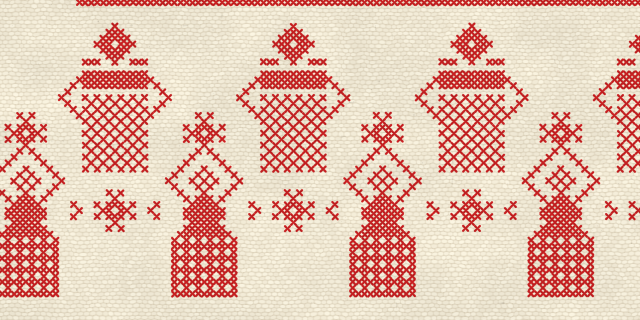
This pattern is drawn by a Shadertoy shader. Its source:

```glsl
// Red cross-stitch frieze on woven cream cloth: baskets alternate with bottles.
// Integer rules decide which cells of a stitch grid are sewn, and each sewn
// cell adds a rounded X; the cloth is an offset grid of shaded thread nubs.

#define ROWS 53.83              // stitch cells down the canvas
#define ORIGIN vec2(18.85, 3.93) // top of the first basket, in cells
#define PERIOD 30               // cells between repeats
#define ARM 0.41                // reach of an X arm, in cells
#define THREAD 0.185            // half width of the sewn thread
#define SOFTNESS 0.12           // edge blur, in cells
#define NUBS vec2(52.0, 80.0)   // cloth nubs per canvas height
#define RED vec3(0.77, 0.12, 0.125)
#define CREAM vec3(0.965, 0.94, 0.865)
#define SHADE vec3(0.845, 0.80, 0.705)

float hash(vec2 p) {
    p = fract(p * vec2(0.1031, 0.1137));
    p += dot(p, p.yx + 33.33);
    return fract((p.x + p.y) * p.x * 91.7);
}

float noise(vec2 p) {
    vec2 i = floor(p), f = fract(p);
    f = f * f * (3.0 - 2.0 * f);
    return mix(mix(hash(i), hash(i + vec2(1, 0)), f.x),
               mix(hash(i + vec2(0, 1)), hash(i + vec2(1, 1)), f.x), f.y);
}

int wrapCell(int x) {
    return ((x % PERIOD) + PERIOD) % PERIOD - PERIOD / 2;
}

bool flower(int x, int y) {
    int hi = max(abs(x), abs(y)), lo = min(abs(x), abs(y));
    return hi == 1 || (hi == 2 && lo == 0) || (hi == 3 && lo == 1);
}

bool basket(int x, int y) {
    int a = abs(x), finial = a + abs(y - 3);
    bool knob = finial > 0 && finial <= 3;
    bool dashes = y == 6 && a >= 3 && a <= 5;
    bool rim = y >= 8 && y <= 10 && a <= 5;
    bool lattice = y >= 12 && y <= 24 && a <= 5 && ((a + y) & 1) == 1;
    bool handles = a >= 6 && a == 9 - abs(y - 12);
    return knob || dashes || rim || lattice || handles;
}

bool bottle(int x, int y) {
    int a = abs(x), ring = a + abs(y - 26);
    bool stopper = ring == 6 || (ring <= 2 && (ring & 1) == 0);
    // Neck swells, pinches at row 33, then opens into the shoulders
    int halfWidth = y < 32 ? y - 28 : min(2 + abs(y - 33), 5);
    bool glass = y >= 29 && y <= 45 && a <= halfWidth;
    bool hole = y >= 36 && ((a | y) & 1) == 0;
    return flower(x, y - 18) || stopper || (glass && !hole);
}

bool sewn(ivec2 cell) {
    int x = wrapCell(cell.x + PERIOD / 2), y = cell.y;
    bool border = y == -4 && cell.x >= -6;
    bool chevrons = abs(y - 31) <= 1 && abs(x) == 6 + abs(y - 31);
    return border || chevrons || flower(x, y - 31)
        || basket(x, y) || bottle(wrapCell(cell.x), y);
}

float crossDistance(vec2 p) {
    p = abs(p);
    return length(p - clamp(0.5 * (p.x + p.y), 0.0, ARM));
}

// Neighbouring cells are included so thread ends can overlap
float stitchDistance(vec2 p) {
    vec2 home = floor(p);
    float d = 1.0;
    for (int j = -1; j <= 1; j++)
    for (int i = -1; i <= 1; i++) {
        vec2 cell = home + vec2(i, j);
        if (!sewn(ivec2(cell))) continue;
        vec2 jitter = vec2(hash(cell + 71.0), hash(cell + 137.0)) - 0.5;
        d = min(d, crossDistance(p - cell - 0.5 - 0.08 * jitter));
    }
    return d;
}

float weave(vec2 uv) {
    vec2 p = uv * NUBS;
    p += 0.45 * (vec2(noise(uv * 37.0), noise(uv * 37.0 + 50.0)) - 0.5);
    float row = floor(p.y);
    p.x += 0.5 * mod(row, 2.0);
    vec2 q = fract(p) - 0.5;
    float nub = 1.0 - smoothstep(0.22, 0.68, length(q * vec2(0.9, 1.0)));
    return nub * (0.75 + 0.35 * hash(floor(p) + 19.0));
}

void mainImage(out vec4 fragColor, in vec2 fragCoord) {
    vec2 uv = fragCoord / iResolution.y;
    vec2 p = vec2(uv.x, 1.0 - uv.y) * ROWS - ORIGIN;

    // Cloth with uneven threads and rare dark flecks
    float nub = weave(uv);
    vec3 color = mix(SHADE, CREAM, 0.15 + 0.85 * nub);
    color *= 0.98 + 0.04 * noise(uv * 9.0);
    float fleck = smoothstep(0.93, 0.99, noise(uv * 75.0 + 11.0));
    color *= 1.0 - 0.13 * fleck * noise(uv * 21.0);

    // Thread follows the relief of the cloth
    float soft = max(SOFTNESS, 0.6 * ROWS / iResolution.y);
    float ink = 1.0 - smoothstep(-soft, soft, stitchDistance(p) - THREAD);
    vec3 thread = RED * (0.94 + 0.08 * nub + 0.06 * (noise(p * 1.7) - 0.5));
    color = mix(color, thread, ink);

    fragColor = vec4(color, 1.0);
}
```
